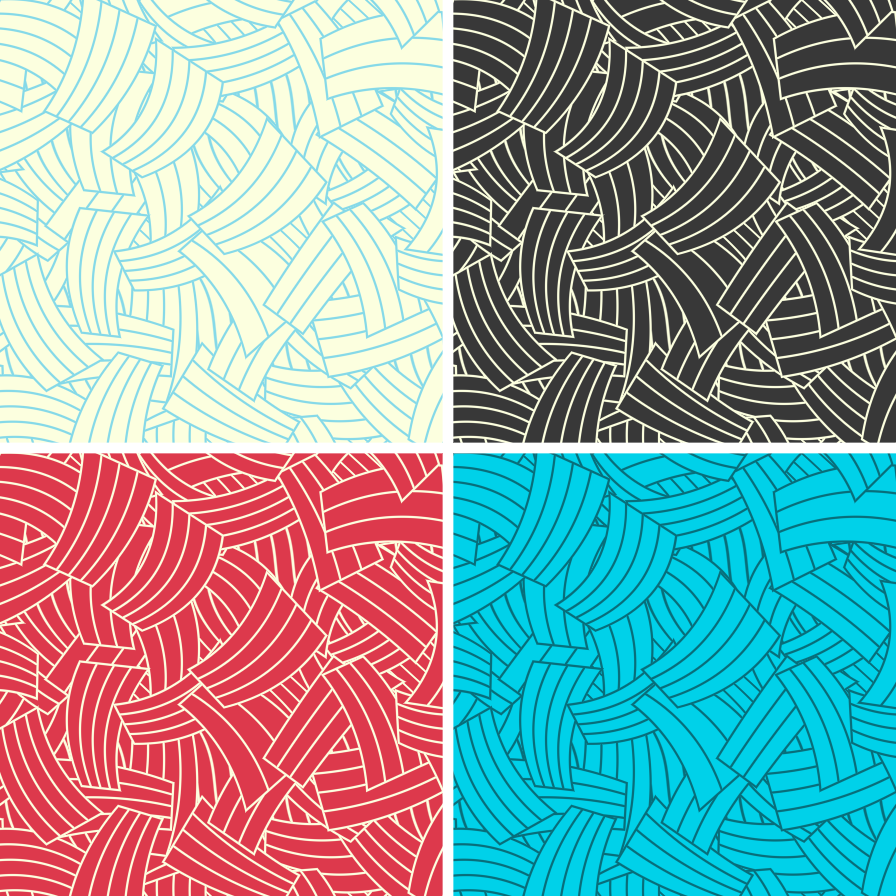
Give the GLSL for this pattern, as a Shadertoy shader.

```glsl
// Four colourways of one woven-ribbon drawing, two across and two down, with a white cross between.
// Each jittered grid cell holds a bent, tapered ribbon ruled into strips. Ribbons are painted in
// shuffled layers, so upper outlines hide lower strips and the ends tuck beneath their neighbours.

const float PANEL = 0.494;        // panel side, in canvas units
const float PITCH = 0.506;        // step from one panel to the next
const float CELLS = 6.3;          // ribbons across a panel
const float LINE_HALF = 0.00125;  // half the line width, in canvas units
const float JITTER = 0.42;        // total wander of a ribbon centre, in cells
const float TURN = 1.5;           // total random turn, in radians
const float HALF_LENGTH = 0.88;   // ribbon half length, in cells
const float BEND = 0.75;          // total range of curvature
const float TAPER = 0.75;         // total range of widening along a ribbon
const int LAYERS = 3;
const int REACH = 2;              // neighbour cells that can touch a point
const vec2 SEED = vec2(17.0, 43.0);

const vec3 WHITE = vec3(1.0);
const vec3 CREAM = vec3(0.99, 1.0, 0.875);
const vec3 SKY = vec3(0.52, 0.85, 0.91);
const vec3 CHARCOAL = vec3(0.22);
const vec3 RED = vec3(0.865, 0.225, 0.30);
const vec3 CYAN = vec3(0.0, 0.82, 0.914);
const vec3 TEAL = vec3(0.03, 0.43, 0.48);

vec4 hash4(vec2 cell) {
    vec4 q = fract(cell.xyxy * vec4(0.1031, 0.1030, 0.0973, 0.1099));
    q += dot(q, q.wzxy + 33.33);
    return fract((q.xxyz + q.yzzw) * q.zywx);
}

// Distance from a value to the nearest whole number
float toInteger(float s) {
    return abs(fract(s + 0.5) - 0.5);
}

// x: signed distance to the ribbon outline, y: distance to its nearest strip line
vec2 ribbon(vec2 p, vec2 cell) {
    vec4 place = hash4(cell + SEED);
    vec4 form = hash4(cell + SEED.yx + 71.0);
    p -= cell + 0.5 + JITTER * (place.xy - 0.5);

    // Neighbouring ribbons start out crosswise
    float angle = 1.5708 * mod(cell.x + cell.y, 2.0) + TURN * (place.z - 0.5) + 0.4;
    float c = cos(angle), s = sin(angle);
    float along = c * p.x + s * p.y;
    float across = c * p.y - s * p.x;

    float bend = BEND * (form.x - 0.5);
    across += bend * along * along;
    float slope = length(vec2(1.0, 2.0 * bend * along));
    float taper = clamp(1.0 + TAPER * (form.y - 0.5) * along, 0.5, 1.5);
    float halfWidth = mix(0.37, 0.53, form.z) * taper;
    float strips = 3.0 + floor(form.w * 2.0);

    float outline = max(abs(along) - HALF_LENGTH, (abs(across) - halfWidth) / slope);
    float rule = toInteger((across / halfWidth * 0.5 + 0.5) * strips);
    return vec2(outline, rule * 2.0 * halfWidth / (strips * slope));
}

// Distance to the nearest visible line, in cells
float weave(vec2 p) {
    // Wavy strips show through gaps in the ribbons
    float d = toInteger(4.0 * (p.x + 0.6 * p.y + 0.25 * sin(2.0 * p.y))) / 5.0;
    vec2 home = floor(p);
    for (int layer = 0; layer < LAYERS; layer++)
    for (int y = -REACH; y <= REACH; y++)
    for (int x = -REACH; x <= REACH; x++) {
        vec2 cell = home + vec2(x, y);
        if (int(hash4(cell + SEED).w * float(LAYERS)) != layer) continue;
        vec2 r = ribbon(p, cell);
        d = r.x < 0.0 ? min(-r.x, r.y) : min(d, r.x);
    }
    return d;
}

void mainImage(out vec4 fragColor, in vec2 fragCoord) {
    vec2 uv = fragCoord / iResolution.xy;
    float soft = 0.7 / min(iResolution.x, iResolution.y);

    // Panel layout
    vec2 panel = step(0.5, uv);
    vec2 p = uv - panel * PITCH;
    vec2 inset = mix(PANEL - p, p, panel);
    float inside = smoothstep(-soft, soft, min(inset.x, inset.y));

    // Colourway
    bool top = panel.y > 0.5, right = panel.x > 0.5;
    vec3 ground = top ? (right ? CHARCOAL : CREAM) : (right ? CYAN : RED);
    vec3 ink = top == right ? (top ? CREAM : CREAM) : (top ? SKY : TEAL);

    // Line drawing
    float d = weave(p / PANEL * CELLS) * PANEL / CELLS;
    float line = 1.0 - smoothstep(LINE_HALF - soft, LINE_HALF + soft, d);
    fragColor = vec4(mix(WHITE, mix(ground, ink, line), inside), 1.0);
}
```
